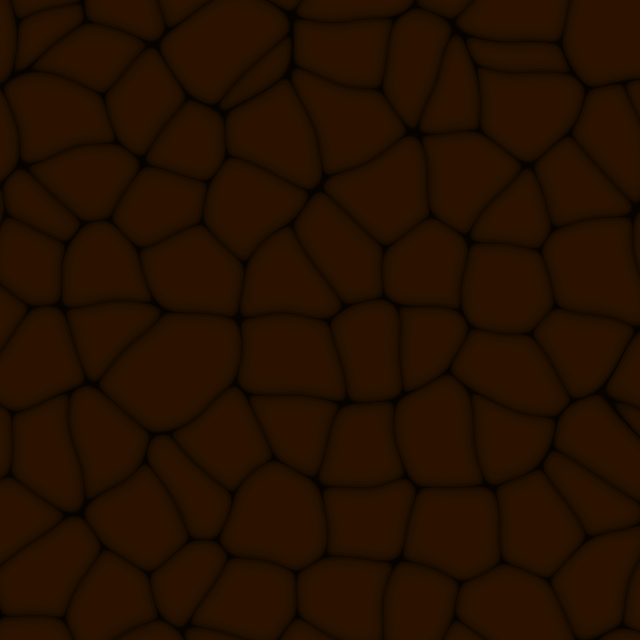
A WebGL 2 fragment shader for this texture:

```glsl
#version 300 es
precision highp float;

#define CELLS 8.1
#define JITTER 0.94
#define SIZE_SPREAD 0.24
#define WARP 0.05
#define ROUNDING 20.0
#define GAP_COLOR vec3(0.025, 0.012, 0.0)
#define SHADE_COLOR vec3(0.096, 0.044, 0.0)
#define RIM_COLOR vec3(0.132, 0.062, 0.0)
#define CORE_COLOR vec3(0.167, 0.071, 0.0)

uniform vec2 u_resolution;
out vec4 fragColor;

vec3 hash3(vec2 cell) {
    vec3 p = fract(cell.xyx * vec3(0.1031, 0.1030, 0.0973));
    p += dot(p, p.yxz + 33.33);
    return fract((p.xxy + p.yzz) * p.zyx);
}

// Seed position in xy, cell weight in z: heavier cells grow larger.
vec3 seedPoint(vec2 cell) {
    vec3 h = hash3(cell + 17.0);
    return vec3(cell + 0.5 + JITTER * (h.xy - 0.5), SIZE_SPREAD * h.z);
}

// Layered sines bend the straight cell walls.
vec2 bend(vec2 p) {
    vec2 wide = sin(p.yx * 2.7 + vec2(0.4, 1.9));
    vec2 fine = sin(p.yx * 6.1 + p * 1.7 + vec2(2.3, 0.8));
    return p + WARP * (wide + 0.45 * fine);
}

// Distance to the cell wall, with a soft minimum that rounds the corners.
float wallDistance(vec2 p) {
    vec2 base = floor(p);
    vec2 homeCell = base;
    vec2 home = vec2(0.0);
    float homePower = 1e5;
    for (int y = -2; y <= 2; y++) {
        for (int x = -2; x <= 2; x++) {
            vec2 cell = base + vec2(x, y);
            vec3 seed = seedPoint(cell);
            vec2 toSeed = seed.xy - p;
            float power = dot(toSeed, toSeed) - seed.z;
            if (power < homePower) {
                homePower = power;
                home = toSeed;
                homeCell = cell;
            }
        }
    }

    float sum = 0.0;
    for (int y = -2; y <= 2; y++) {
        for (int x = -2; x <= 2; x++) {
            if (x == 0 && y == 0) continue;
            vec3 seed = seedPoint(homeCell + vec2(x, y));
            vec2 other = seed.xy - p;
            float power = dot(other, other) - seed.z;
            float d = 0.5 * (power - homePower) / max(length(other - home), 0.05);
            sum += exp(-ROUNDING * d);
        }
    }
    return -log(sum) / ROUNDING;
}

void main() {
    vec2 p = bend(gl_FragCoord.xy / u_resolution.y * CELLS);
    float depth = wallDistance(p);
    float pixel = CELLS / u_resolution.y;

    // Thin dark joint, soft shade, greenish rim, then the warm core.
    float joint = smoothstep(-0.018 - 0.4 * pixel, 0.012 + 0.4 * pixel, depth);
    vec3 color = mix(GAP_COLOR, SHADE_COLOR, joint);
    color = mix(color, RIM_COLOR, smoothstep(0.0, 0.07, depth));
    color = mix(color, CORE_COLOR, smoothstep(0.02, 0.2, depth));
    fragColor = vec4(color, 1.0);
}
```
